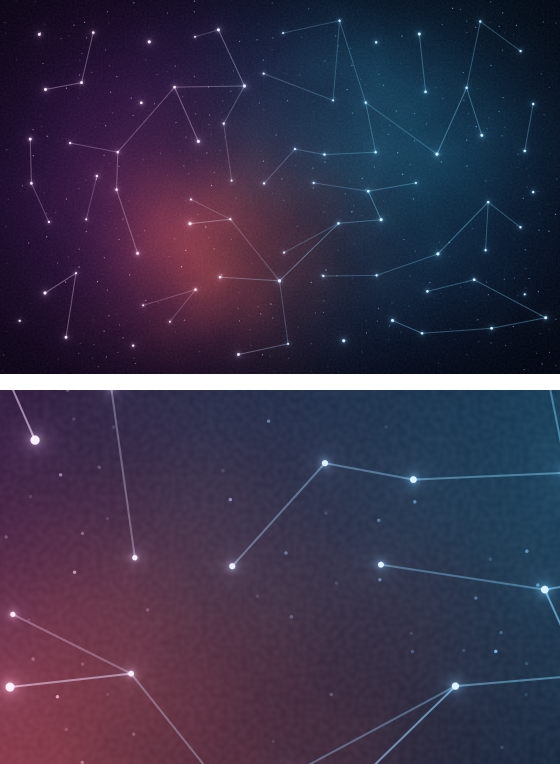
Top: the whole. Bottom: its middle third, enlarged.
Write a Shadertoy shader that draws this background.

```glsl
// Night sky: a crimson and teal nebula behind a web of thin constellations.

const vec3 VIOLET_SKY  = vec3(0.105, 0.052, 0.185);
const vec3 NAVY_SKY    = vec3(0.042, 0.070, 0.155);
const vec3 PURPLE_GLOW = vec3(0.110, 0.045, 0.095);
const vec3 RED_GLOW    = vec3(0.340, 0.130, 0.045);
const vec3 TEAL_GLOW   = vec3(0.045, 0.190, 0.210);
const vec3 WARM_LIGHT  = vec3(0.95, 0.80, 0.92);
const vec3 COOL_LIGHT  = vec3(0.50, 0.84, 1.00);

// Lengths are in units of the canvas height.
const vec2  GRID_COUNT  = vec2(11.0, 7.0);  // constellation stars per axis
const float CELL        = 0.133;
const float JITTER      = 0.76;
const float LINK_CHANCE = 0.86;
const float LINE_HALF   = 0.0009;
const float LINE_ALPHA  = 0.60;
const float DUST_CELL   = 0.034;
const float DUST_CHANCE = 0.30;
const float GRAIN       = 0.030;

vec2 hash2(vec2 p) {
    vec3 q = fract(vec3(p.xyx) * vec3(0.1031, 0.1030, 0.0973));
    q += dot(q, q.yzx + 33.33);
    return fract((q.xx + q.yz) * q.zy);
}

float gradientDot(vec2 corner, vec2 offset) {
    float angle = 6.2832 * hash2(corner).x;
    return dot(vec2(cos(angle), sin(angle)), offset);
}

float gradientNoise(vec2 p) {
    vec2 i = floor(p), f = fract(p);
    vec2 u = f * f * f * (f * (f * 6.0 - 15.0) + 10.0);
    vec2 e = vec2(1.0, 0.0);
    return mix(mix(gradientDot(i, f), gradientDot(i + e, f - e), u.x),
               mix(gradientDot(i + e.yx, f - e.yx), gradientDot(i + 1.0, f - 1.0), u.x), u.y);
}

float fbm(vec2 p) {
    float sum = 0.0, gain = 0.6;
    for (int i = 0; i < 5; i++) {
        sum += gain * gradientNoise(p);
        p = mat2(1.6, 1.2, -1.2, 1.6) * p + 7.3;
        gain *= 0.5;
    }
    return sum;
}

float glow(vec2 p, vec2 center, float radius) {
    vec2 d = (p - center) / radius;
    return exp(-dot(d, d));
}

vec3 nebula(vec2 p, float aspect) {
    vec2 warped = p + 0.10 * vec2(fbm(p * 2.5 + 3.0), fbm(p * 2.5 + 19.0));
    float cloud = 1.0 + 0.50 * fbm(p * 3.2 + 40.0);
    float red = glow(warped, vec2(0.57, 0.34), 0.27);
    float teal = glow(warped, vec2(1.05, 0.64), 0.38) * (1.0 - 0.75 * red);
    vec3 col = mix(VIOLET_SKY, NAVY_SKY, smoothstep(0.25, 0.95, warped.x));
    col += PURPLE_GLOW * glow(warped, vec2(0.38, 0.48), 0.42);
    col += (RED_GLOW * red + TEAL_GLOW * teal) * cloud;
    vec2 edge = (p - vec2(0.5 * aspect, 0.5)) / vec2(0.5 * aspect, 0.5);
    return col * (1.0 - 0.45 * smoothstep(0.65, 1.4, length(edge)));
}

float segmentDistance(vec2 p, vec2 a, vec2 b) {
    vec2 ab = b - a, ap = p - a;
    return length(ap - ab * clamp(dot(ap, ab) / dot(ab, ab), 0.0, 1.0));
}

// Antialiased coverage; shapes thinner than a pixel fade instead of vanishing.
float coverage(float dist, float halfWidth, float px) {
    float r = max(halfWidth, 0.5 * px);
    return halfWidth / r * clamp((r - dist) / px + 0.5, 0.0, 1.0);
}

bool inGrid(vec2 id) {
    return all(greaterThanEqual(id, vec2(0.0))) && all(lessThan(id, GRID_COUNT));
}

vec2 starPosition(vec2 id) {
    return id + 0.5 + JITTER * (hash2(id + 11.0) - 0.5);
}

// Only alternate cells link diagonally, so diagonals do not cross.
vec2 linkStep(vec2 id) {
    vec2 h = hash2(id + 57.0);
    bool diagonal = mod(id.x + id.y, 2.0) < 0.5 && h.x < 0.65;
    if (diagonal) return vec2(1.0, h.y < 0.5 ? 1.0 : -1.0);
    return h.y < 0.55 ? vec2(1.0, 0.0) : vec2(0.0, 1.0);
}

void mainImage(out vec4 fragColor, in vec2 fragCoord) {
    float px = 1.0 / iResolution.y;
    float aspect = iResolution.x * px;
    vec2 p = fragCoord * px;
    vec3 light = mix(WARM_LIGHT, COOL_LIGHT, smoothstep(0.45, 0.95, p.x));
    vec3 col = nebula(p, aspect) + GRAIN * gradientNoise(p * 171.0);

    // Faint star dust
    vec2 dustId = floor(p / DUST_CELL);
    vec2 dust = hash2(dustId + 83.0), kind = hash2(dustId + 131.0);
    float dustDist = length(p - (dustId + 0.15 + 0.7 * dust) * DUST_CELL);
    float dustLight = step(kind.x, DUST_CHANCE) * mix(0.1, 0.6, kind.y * kind.y);
    col += light * dustLight * coverage(dustDist, 0.0015, px);

    // Constellation lines and stars
    vec2 g = (p - 0.5 * (vec2(aspect, 1.0) - GRID_COUNT * CELL)) / CELL;
    float line = 0.0, core = 0.0, halo = 0.0;
    for (int y = -1; y <= 1; y++)
    for (int x = -1; x <= 1; x++) {
        vec2 id = floor(g) + vec2(x, y);
        if (!inGrid(id)) continue;
        vec2 star = starPosition(id), traits = hash2(id + 29.0);
        vec2 next = id + linkStep(id);
        if (inGrid(next) && traits.x < LINK_CHANCE) {
            float d = segmentDistance(g, star, starPosition(next)) * CELL;
            line = max(line, coverage(d, LINE_HALF, px) * mix(0.55, 1.0, traits.y));
        }
        float dist = length(g - star) * CELL;
        float radius = mix(0.0022, 0.0042, traits.y);
        core = max(core, coverage(dist, radius, px));
        halo += 0.55 * exp(-dist / (1.1 * radius)) + 0.06 * exp(-dist / (4.0 * radius));
    }
    col = mix(col, light, LINE_ALPHA * line);
    col += light * halo;
    col = mix(col, mix(light, vec3(1.0), 0.7), core);
    fragColor = vec4(clamp(col, 0.0, 1.0), 1.0);
}
```
